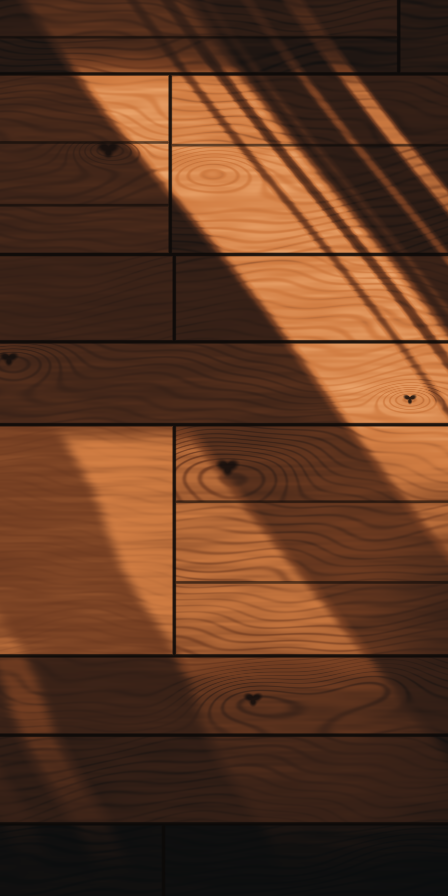
Reproduce this texture procedurally as a Shadertoy shader.

```glsl
// Warm wooden planks crossed by diagonal window light and soft shadows.
// Plane units: x runs 0..1 rightward, y runs 0..2 downward.
const float SEAM_WIDTH = 0.0045;
const float RING_SPACING = 0.021;
const float RING_DEPTH = 0.13;
const float FIBRE_DEPTH = 0.07;
const float BEAM_SLOPE = 1.3;
const float LOW_SLOPE = 2.0;
const int ROWS = 8;
const int KNOTS = 7;

const float ROW_EDGE[9] = float[9](-0.1, 0.165, 0.568, 0.763, 0.948, 1.464, 1.641, 1.839, 2.1);
const float ROW_SPLIT[8] = float[8](0.89, 0.38, 0.389, 2.0, 0.389, 2.0, 2.0, 0.365);
// Shadow brightness of the left and right planks in each row
const vec2 ROW_TONE[8] = vec2[8](vec2(0.15, 0.13), vec2(0.29, 0.17), vec2(0.27, 0.21),
    vec2(0.33), vec2(0.52, 0.39), vec2(0.24), vec2(0.18), vec2(0.06, 0.04));
// Inner cuts: two for the left part, two for the right; zero means none
const vec4 ROW_CUT[8] = vec4[8](vec4(0.083, 0, 0, 0), vec4(0.318, 0.458, 0.324, 0), vec4(0),
    vec4(0), vec4(0, 0, 1.12, 1.3), vec4(0), vec4(0), vec4(0));
// Knot: centre, swirl radius, hole radius
const vec4 KNOT[7] = vec4[7](vec4(0.508, 1.042, 0.075, 0.018), vec4(0.242, 0.333, 0.035, 0.017),
    vec4(0.565, 1.56, 0.07, 0.014), vec4(0.84, 1.53, 0.075, 0.0), vec4(0.48, 0.385, 0.05, 0.0),
    vec4(0.915, 0.89, 0.03, 0.009), vec4(0.02, 0.80, 0.05, 0.014));

float hash(vec2 p) {
    return fract(sin(dot(p, vec2(127.1, 311.7))) * 43758.5);
}

float noise(vec2 p) {
    vec2 i = floor(p), f = fract(p);
    f = f * f * (3.0 - 2.0 * f);
    return mix(mix(hash(i), hash(i + vec2(1, 0)), f.x),
               mix(hash(i + vec2(0, 1)), hash(i + vec2(1, 1)), f.x), f.y);
}

float band(float x, float a, float b, float soft) {
    return smoothstep(a - soft, a + soft, x) * (1.0 - smoothstep(b - soft, b + soft, x));
}

float seamLine(float d, float width) {
    return 1.0 - smoothstep(width * 0.4, width * 1.3, abs(d));
}

// Direct light through the window
float sunlight(vec2 p) {
    float s = p.x - p.y / BEAM_SLOPE + 0.008 * sin(p.y * 7.0);
    float low = p.x - (p.y - 0.99) / LOW_SLOPE + 0.01 * sin(p.y * 16.0);
    float upper = band(s, 0.05, 0.42, 0.022);
    upper *= 1.0 - 0.55 * band(s, 0.285, 0.305, 0.01) - 0.7 * band(s, 0.36, 0.385, 0.009);
    upper *= 1.0 - 0.45 * smoothstep(0.9, 1.15, p.y);
    upper += 0.75 * band(s, 0.632, 0.675, 0.011) + 0.5 * band(s, 0.54, 0.562, 0.01);
    upper += 0.2 * band(s, 0.45, 0.468, 0.01);
    upper *= mix(0.28, 1.0, smoothstep(0.09, 0.22, p.y));
    float lower = smoothstep(0.12, 0.17, low) * (1.0 - smoothstep(-0.335, -0.285, s));
    lower *= smoothstep(0.94, 1.0, p.y) * mix(0.62, 0.2, smoothstep(1.38, 1.6, p.y));
    float corner = band(low, -0.27, -0.19, 0.025) + 0.5 * band(low, -0.43, -0.36, 0.025);
    corner *= 0.32 * smoothstep(1.28, 1.42, p.y);
    return (upper + lower + corner) * (1.0 - smoothstep(1.6, 2.0, p.y));
}

// Shadow to sunlit wood
vec3 woodColour(float v) {
    vec3 c = mix(vec3(0.045, 0.052, 0.055), vec3(0.22, 0.13, 0.09), smoothstep(0.0, 0.25, v));
    c = mix(c, vec3(0.45, 0.24, 0.13), smoothstep(0.22, 0.5, v));
    c = mix(c, vec3(0.82, 0.49, 0.26), smoothstep(0.46, 0.77, v));
    return mix(c, vec3(0.96, 0.71, 0.49), smoothstep(0.74, 1.0, v));
}

void mainImage(out vec4 fragColor, in vec2 fragCoord) {
    vec2 uv = fragCoord / iResolution.xy;
    vec2 p = vec2(uv.x, 2.0 - 2.0 * uv.y);

    // Find the plank and its bounds
    int row = 0;
    for (int i = 1; i < ROWS; i++) if (p.y > ROW_EDGE[i]) row = i;
    float split = ROW_SPLIT[row];
    bool onRight = p.x > split;
    vec2 cuts = onRight ? ROW_CUT[row].zw : ROW_CUT[row].xy;
    vec2 span = vec2(ROW_EDGE[row], ROW_EDGE[row + 1]);
    float seam = max(seamLine(p.y - span.x, SEAM_WIDTH), seamLine(p.y - span.y, SEAM_WIDTH));
    seam = max(seam, seamLine(p.x - split, SEAM_WIDTH));
    for (int i = 0; i < 2; i++) {
        if (cuts[i] <= 0.0) continue;
        seam = max(seam, 0.65 * seamLine(p.y - cuts[i], SEAM_WIDTH * 0.8));
        if (p.y > cuts[i]) span.x = cuts[i];
        else span.y = min(span.y, cuts[i]);
    }
    float seed = hash(vec2(span.x * 10.0, onRight ? 3.0 : 1.0));

    // Growth rings bend around knots
    float rings = p.y / RING_SPACING + 1.3 * sin(p.x * 5.0 + seed * 20.0);
    rings += 3.2 * noise(vec2(p.x * 3.5, p.y * 9.0) + seed * 50.0);
    rings += 0.35 * sin(p.x * 23.0 + p.y * 30.0);
    float hole = 0.0, swirl = 0.0;
    for (int i = 0; i < KNOTS; i++) {
        vec4 k = KNOT[i];
        if (k.y < span.x || k.y > span.y || (k.x > split) != onRight) continue;
        vec2 d = p - k.xy;
        float reach = exp(-dot(d * vec2(0.45, 1.0), d * vec2(0.45, 1.0)) / (k.z * k.z));
        rings += 6.5 * reach;
        swirl = max(swirl, reach);
        float r = length(d * vec2(0.8, 1.1)) + 0.004 * sin(atan(d.y, d.x) * 3.0);
        if (k.w > 0.0) hole = max(hole, 1.0 - smoothstep(k.w * 0.5, k.w * 1.3, r));
    }
    float ringLine = pow(0.5 + 0.5 * sin(rings * 6.2832), 4.0);
    float ringFade = mix(0.35, 1.0, noise(p * vec2(4.0, 14.0) + seed * 31.0)) + 0.4 * swirl;
    if (row == 4 && !onRight) ringFade *= 0.3;
    float fibre = noise(vec2(p.x * 14.0, p.y * 150.0)) + noise(vec2(p.x * 5.0, p.y * 60.0)) - 1.0;

    // Combine shadow tone, sunlight and grain
    float tone = onRight ? ROW_TONE[row].y : ROW_TONE[row].x;
    float light = sunlight(p);
    float v = tone + 0.05 * (seed - 0.5) + light * (0.85 - tone) * 0.95;
    v += 0.035 * sin(p.x * 6.0 + seed * 9.0) * v;
    v *= 1.0 - 0.25 * smoothstep(0.75, 1.05, p.x) * smoothstep(1.0, 1.4, p.y);
    float grainGain = 0.25 + v;
    v += (FIBRE_DEPTH * fibre - RING_DEPTH * ringLine * ringFade) * grainGain;
    vec3 colour = woodColour(clamp(v, 0.0, 1.0));
    colour = mix(colour, vec3(0.07, 0.05, 0.045), hole * 0.85);
    colour = mix(colour, vec3(0.045, 0.035, 0.03), seam * 0.9);
    fragColor = vec4(colour, 1.0);
}
```
